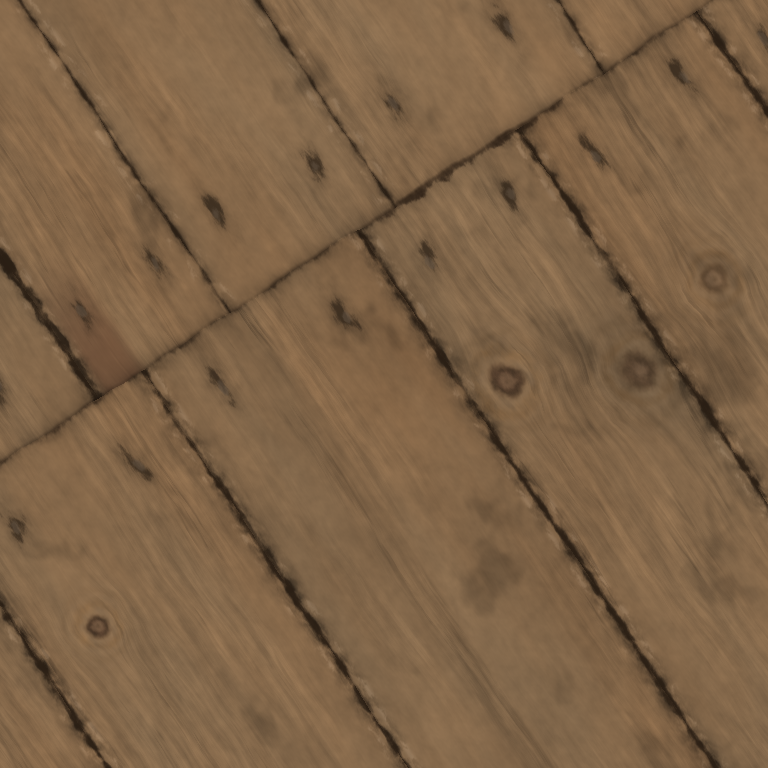
This texture is drawn by a three.js fragment shader. Its source:

```glsl
// Worn brown floorboards laid diagonally, two rows meeting at a joint, with nails and knots
varying vec2 vUv;

// Layered, mutually bent sine waves, roughly -1 to 1
float layeredSines(vec2 p) {
  float sum = 0.0, amp = 0.5;
  for (int i = 0; i < 5; i++) {
    sum += amp * sin(p.x + 1.7 * sin(p.y * 0.8 + sum)) * cos(p.y + 1.3 * sin(p.x * 0.6));
    p = mat2(1.5, 1.1, -1.1, 1.5) * p + 3.7;
    amp *= 0.62;
  }
  return sum;
}

// Narrows the board bounds (left, right) around x by one seam
vec2 clipBoard(vec2 bounds, float seam, float x) {
  return x < seam ? vec2(bounds.x, min(bounds.y, seam)) : vec2(max(bounds.x, seam), bounds.y);
}

void main() {
  // Board space: x across the boards, y along them, joint near y = 0
  vec2 p = mat2(0.832, -0.555, 0.555, 0.832) * (vUv - vec2(0.508, 0.740));
  float jointY = p.y + 0.011 + 0.015 * p.x + 0.004 * layeredSines(vec2(p.x * 22.0, 1.0));
  bool upper = jointY > 0.0;
  float x = p.x + 0.003 * layeredSines(vec2(p.y * 14.0, floor(p.x * 3.0 + 0.5)));

  // Find the board that holds this point
  vec4 seams = upper ? vec4(-0.46, -0.256, 0.0, 0.325) : vec4(-0.716, -0.391, -0.057, 0.190);
  vec2 board = clipBoard(vec2(-0.9, 0.7), upper ? 0.65 : 0.470, x);
  for (int i = 0; i < 4; i++) board = clipBoard(board, seams[i], x);
  float width = board.y - board.x;
  float middle = 0.5 * (board.x + board.y);
  float seed = fract(sin(board.x * 91.7 + (upper ? 4.0 : 1.0)) * 437.5);

  // Knots bend the grain and leave rings, a dark core and a stain
  vec4 knotX = vec4(-0.624, -0.005, 0.148, 0.294);
  vec4 knotY = vec4(-0.250, -0.282, -0.365, -0.322);
  vec4 knotSize = vec4(0.016, 0.023, 0.024, 0.020);
  vec4 knotDepth = vec4(0.8, 0.8, 0.5, 0.3);
  vec2 grainPos = p;
  float core = 0.0, rings = 0.0, halo = 0.0, stain = 0.0;
  for (int i = 0; i < 4; i++) {
    vec2 d = p - vec2(knotX[i], knotY[i]);
    float r = length(d * vec2(1.0, 0.9)) / knotSize[i] + 0.3 * layeredSines(d * 45.0 + float(i));
    float near = exp(-0.18 * r * r);
    grainPos.x -= 0.75 * d.x * near;
    core += knotDepth[i] * (1.0 - smoothstep(0.5, 1.15, r)) * (0.6 + 0.4 * smoothstep(0.2, 0.8, r));
    rings += near * sin(r * 6.5);
    halo += knotDepth[i] * exp(-3.0 * (r - 1.6) * (r - 1.6));
    stain += exp(-0.09 * r * r) * (i == 2 ? 1.1 : 0.3);
  }

  // Grain: broad patches, long streaks, hairlines and fine mottling
  vec2 g = grainPos + vec2(seed * 7.0, seed * 3.0);
  g.x += 0.010 * layeredSines(g * vec2(5.0, 4.0));
  float patches = layeredSines(g * vec2(15.0, 9.0));
  float streaks = layeredSines(g * vec2(75.0, 5.0));
  float hairs = layeredSines(g * vec2(230.0, 16.0));
  float mottle = layeredSines(p * vec2(75.0, 50.0) + seed);
  float flecks = layeredSines(p * vec2(190.0, 120.0) + seed * 5.0);
  float roughness = smoothstep(-0.2, 0.5, layeredSines(g * vec2(12.0, 3.0) + 5.0) + 0.3 * seed);

  float tone = 1.0 + 0.03 * (seed - 0.5) + 0.07 * patches + 0.04 * mottle + 0.03 * flecks;
  tone += (0.02 + 0.05 * roughness) * streaks + (0.025 + 0.09 * roughness) * hairs;
  tone -= 0.20 * roughness * smoothstep(0.2, 0.6, streaks) * smoothstep(-0.3, 0.4, hairs);
  tone -= 0.16 * smoothstep(0.3, 0.8, layeredSines(p * vec2(16.0, 11.0) + 2.0));
  vec3 color = vec3(0.522, 0.409, 0.292) * tone;
  color *= mix(vec3(1.0), vec3(1.02, 0.99, 0.96), layeredSines(g * vec2(11.0, 3.0) + 9.0));

  // Darker streaked band in one lower board, reddish wear beside one upper seam
  if (!upper) {
    float band = smoothstep(-0.30, -0.25, x) * (1.0 - smoothstep(-0.236, -0.228, x));
    color *= 1.0 - band * (0.09 + 0.16 * hairs);
  } else {
    float wear = smoothstep(-0.46, -0.44, x) * (1.0 - smoothstep(-0.405, -0.38, x));
    color = mix(color, vec3(0.40, 0.27, 0.19), 0.6 * wear * (1.0 - smoothstep(0.04, 0.2, p.y)));
  }

  // Knot colours
  color *= 1.0 - 0.24 * stain * (0.8 + 0.7 * mottle);
  color += vec3(0.06, 0.035, 0.01) * halo * (0.6 + mottle) + 0.02 * rings;
  color = mix(color, vec3(0.27, 0.19, 0.14) * (1.0 + 0.25 * rings + 0.3 * flecks), min(core, 1.0));

  // A pair of sunken nails on each board end, smeared along the grain
  float side = sign(x - middle);
  vec2 nail = vec2(abs(x - middle) - 0.27 * width, p.y - (upper ? 0.10 : -0.09));
  nail.y += 0.014 * sin(9.0 * seed + 2.0 * side);
  float nailShape = length(nail / vec2(0.012, 0.030)) + 0.75 * layeredSines(p * vec2(130.0, 55.0));
  color *= 1.0 - 0.22 * exp(-0.8 * nailShape * nailShape);
  color = mix(color, vec3(0.21, 0.16, 0.11), 0.8 * (1.0 - smoothstep(0.1, 0.85, nailShape)));
  float head = length((nail - vec2(0.002, -0.004)) / vec2(0.005, 0.010)) + 0.5 * flecks;
  color = mix(color, vec3(0.38, 0.32, 0.26), 0.55 * (1.0 - smoothstep(0.5, 1.2, head)));

  // Ragged seams between boards: frayed shadow, pale worn lip, broken dark gap
  float ragged = layeredSines(vec2(p.x * 90.0, p.y * 60.0));
  float broken = smoothstep(-0.45, 0.25, layeredSines(vec2(board.x * 9.0 + 1.0, p.y * 17.0)) + 0.5 * ragged);
  float seam = min(x - board.x, board.y - x);
  float gap = upper ? mix(0.0045, 0.0012, smoothstep(-0.44, -0.36, x)) : 0.0030;
  gap *= 1.0 + 0.9 * ragged;
  float fray = exp(-max(seam - gap, 0.0) * (upper ? 200.0 : 120.0));
  color *= 1.0 - fray * clamp(0.30 + 0.45 * ragged + 0.2 * hairs, 0.05, 0.6);
  color += 0.06 * smoothstep(0.1, 0.6, -ragged) * exp(-pow((seam - 0.012) / 0.004, 2.0));
  float gapInk = (0.40 + 0.5 * broken) * (1.0 - smoothstep(gap - 0.002, gap + 0.0028, seam));
  color = mix(color, vec3(0.16, 0.115, 0.075), gapInk);

  // Joint across the board ends, soft and broken, deepest right of the centre
  float depth = smoothstep(-0.06, 0.03, p.x) * (1.0 - smoothstep(0.17, 0.24, p.x));
  float joint = abs(jointY + 0.003 * ragged);
  float slit = (0.0012 + 0.0025 * depth) * (1.0 + ragged);
  color *= 1.0 - (0.28 + 0.2 * ragged) * exp(-joint * 100.0);
  float slitInk = (0.30 + 0.3 * depth + 0.3 * ragged) * (1.0 - smoothstep(slit - 0.002, slit + 0.004, joint));
  color = mix(color, vec3(0.17, 0.12, 0.08), clamp(slitInk, 0.0, 1.0));

  gl_FragColor = vec4(color, 1.0);
}
```
